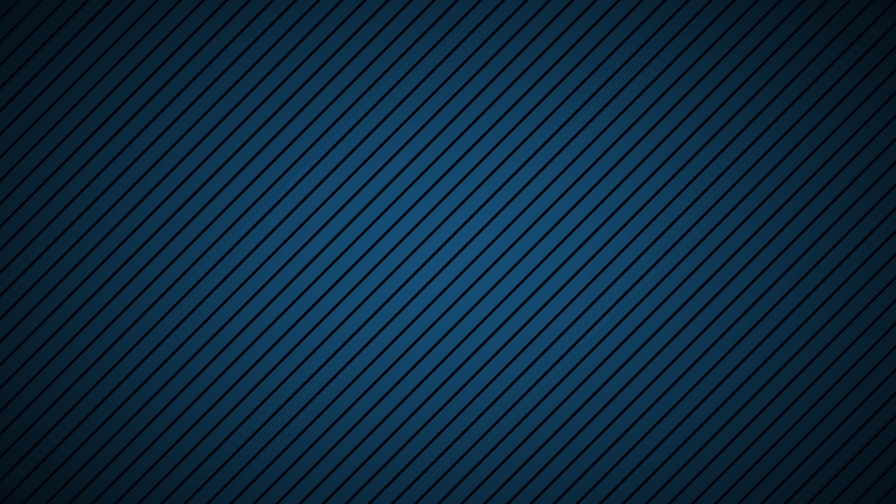
A Shadertoy shader for this pattern:

```glsl
// Lengths are fractions of the canvas height
const float STRIPE_PERIOD = 0.0458;   // horizontal distance between lines
const float LINE_WIDTH = 0.0053;      // measured across the line
const vec2 FALLOFF = vec2(1.2, 2.4);  // darkening towards the sides, top and bottom
const vec3 BAND_COLOUR = vec3(0.085, 0.305, 0.460);
const vec3 LINE_COLOUR = vec3(0.003, 0.018, 0.050);

// Distance to the nearest rising 45 degree line
float diagonalDistance(vec2 p) {
    float offset = fract((p.x - p.y) / STRIPE_PERIOD) - 0.5;
    return abs(offset) * STRIPE_PERIOD * inversesqrt(2.0);
}

// Soft elliptical light, brightest in the centre
float centreGlow(vec2 p) {
    return exp(-dot(FALLOFF, p * p));
}

void mainImage(out vec4 fragColor, in vec2 fragCoord) {
    vec2 p = (fragCoord - 0.5 * iResolution.xy) / iResolution.y;
    float pixel = 1.0 / iResolution.y;

    // Smooth coverage of the dark lines
    float edge = diagonalDistance(p) - 0.5 * LINE_WIDTH;
    float line = 1.0 - smoothstep(-0.6 * pixel, 0.6 * pixel, edge);

    // Lit bands with the lines laid over them
    float glow = centreGlow(p);
    vec3 lineColour = LINE_COLOUR * mix(0.6, 1.0, glow);
    vec3 colour = mix(BAND_COLOUR * glow, lineColour, line);
    fragColor = vec4(colour, 1.0);
}
```
